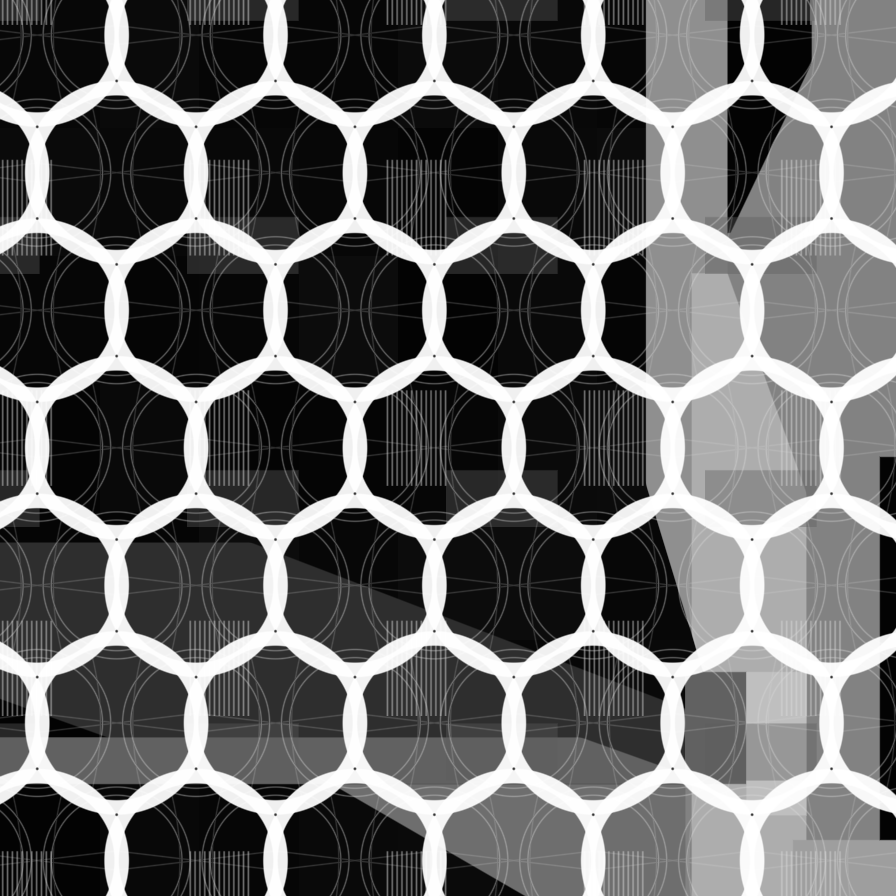
This pattern is drawn by a three.js fragment shader. Its source:

```glsl
// White honeycomb of overlapping rings over a collage of flat grey planes.
// Rings, hairline circles and vertex dots come from a hexagonal lattice;
// barcodes and translucent panels repeat on two independent grids.

varying vec2 vUv;

const float SOFT = 0.0011;              // edge smoothing
const float PITCH = 0.1773;             // distance between cell centres
const float ROW = PITCH * 0.8660;
const vec2 HEX_ORIGIN = vec2(0.1302, 0.8073);
const float RING_OUT = PITCH * 0.5774;  // reaches the cell vertices
const float RING_IN = 0.0862;
const float RING_ALPHA = 0.94;
const float DOT = 0.0014;
const float HAIR = 0.0007;              // half width of hairlines
const vec2 HAIR_RADII = vec2(0.0820, 0.0729);
const float HAIR_ALPHA = 0.42;
const float RAY_ALPHA = 0.22;

const vec2 BAR_ORIGIN = vec2(0.2096, 0.7148);
const vec2 BAR_PERIOD = vec2(0.2201, 0.2572);
const vec2 BAR_SIZE = vec2(0.0703, 0.1068);
const float BAR_COUNT = 13.0;
const float BAR_ALPHA = 0.5;

const vec2 PANEL_ORIGIN = vec2(0.2083, 0.6940);
const vec2 PANEL_PERIOD = vec2(0.2891, 0.2826);
const vec2 PANEL_SIZE = vec2(0.1250, 0.0638);
const float PANEL_ALPHA = 0.4;

const float BLACK = 0.01;
const float CHARCOAL = 0.18;
const float SLATE = 0.38;
const float GREY = 0.51;
const float PALE = 0.68;
const float INK = 0.85;                 // tone of the fine lines

float hash(vec2 p) {
  return fract(sin(dot(p, vec2(127.1, 311.7))) * 437.58);
}

float below(float d) {
  return 1.0 - smoothstep(-SOFT, SOFT, d);
}

float stroke(float d, float halfWidth) {
  return below(abs(d) - halfWidth);
}

float box(vec2 p, vec2 lo, vec2 hi) {
  vec2 d = abs(p - 0.5 * (lo + hi)) - 0.5 * (hi - lo);
  return below(max(d.x, d.y));
}

// 1 on the right-hand side when travelling from a to b
float rightOf(vec2 p, vec2 a, vec2 b) {
  vec2 d = normalize(b - a);
  return below(-dot(p - a, vec2(d.y, -d.x)));
}

float backdrop(vec2 p) {
  // near-black ground with faint patches
  float g = BLACK + 0.04 * hash(floor(p * vec2(9.0, 7.0)));

  // dark plane, level band and rising plane at the lower left
  float dusk = box(p, vec2(-1.0, 0.125), vec2(0.78, 0.3945));
  g = mix(g, CHARCOAL, dusk * rightOf(p, vec2(0.28, 0.3945), vec2(0.723, 0.225)));
  float wedge = box(p, vec2(-1.0, 0.177), vec2(0.12, 0.23));
  g = mix(g, BLACK, wedge * rightOf(p, vec2(0.0, 0.22), vec2(0.12, 0.177)));
  float band = box(p, vec2(-1.0, 0.125), vec2(0.78, 0.177));
  g = mix(g, SLATE, band * rightOf(p, vec2(0.64, 0.18), vec2(0.78, 0.13)));
  g = mix(g, 0.43, below(p.y - 0.125) * rightOf(p, vec2(0.586, 0.0), vec2(0.37, 0.125)));

  // tall planes on the right
  float slant = rightOf(p, vec2(0.785, 0.25), vec2(0.721, 0.46));
  float tower = below(0.721 - p.x) * max(slant, below(p.y - 0.25) * below(0.765 - p.x));
  g = mix(g, GREY, tower);
  g = mix(g, 0.56, box(p, vec2(0.721, 0.3), vec2(0.812, 2.0)) * tower);
  float notch = box(p, vec2(0.812, 0.74), vec2(0.906, 2.0));
  g = mix(g, BLACK, notch * rightOf(p, vec2(0.906, 0.93), vec2(0.82, 0.75)));
  float shard = box(p, vec2(0.772, -1.0), vec2(0.9, 0.695)) * tower;
  g = mix(g, PALE, shard * rightOf(p, vec2(0.812, 0.695), vec2(0.9, 0.45)));
  g = mix(g, SLATE, box(p, vec2(0.765, 0.125), vec2(0.833, 0.25)));
  g = mix(g, 0.75, box(p, vec2(0.833, 0.09), vec2(0.9, 0.25)));
  g = mix(g, 0.62, box(p, vec2(0.885, -1.0), vec2(2.0, 0.0625)));
  return mix(g, BLACK, box(p, vec2(0.982, 0.0625), vec2(2.0, 0.49)));
}

void main() {
  vec2 p = vUv;
  float g = backdrop(p);

  // translucent panels and barcodes
  vec2 panel = mod(p - PANEL_ORIGIN, PANEL_PERIOD);
  g = mix(g, 0.36, PANEL_ALPHA * box(panel, vec2(0.0), PANEL_SIZE));
  vec2 bar = mod(p - BAR_ORIGIN, BAR_PERIOD);
  float gap = BAR_SIZE.x / BAR_COUNT;
  float stripe = stroke((fract(bar.x / gap) - 0.5) * gap, 0.0009);
  g = mix(g, INK, BAR_ALPHA * stripe * box(bar, vec2(0.0), BAR_SIZE));

  // gather rings, hairlines and dots from the nearby cells
  float veil = 1.0, hair = 0.0, dots = 0.0, nearest = 1.0;
  vec2 cell = vec2(0.0);
  for (int j = -1; j <= 1; j++) {
    float row = floor((p.y - HEX_ORIGIN.y) / ROW + 0.5) + float(j);
    float shift = HEX_ORIGIN.x + 0.5 * PITCH * mod(row, 2.0);
    for (int i = -1; i <= 1; i++) {
      float col = floor((p.x - shift) / PITCH + 0.5) + float(i);
      vec2 q = p - vec2(shift + col * PITCH, HEX_ORIGIN.y + row * ROW);
      float d = length(q);
      if (d < nearest) { nearest = d; cell = q; }
      veil *= 1.0 - RING_ALPHA * below(d - RING_OUT) * below(RING_IN - d);
      float e = length(q - vec2(0.5 * PITCH, 0.0));
      hair = max(hair, max(stroke(e - HAIR_RADII.x, HAIR), stroke(e - HAIR_RADII.y, HAIR)));
      dots = max(dots, below(length(vec2(q.x, abs(q.y) - RING_OUT)) - DOT));
    }
  }

  // faint rays and upright curves inside each cell
  vec2 a = abs(cell);
  float rays = max(stroke(a.y - 0.12 * a.x, HAIR), stroke(a.x - 0.018 - 1.7 * a.y * a.y, HAIR));
  g = mix(g, INK, max(HAIR_ALPHA * hair, RAY_ALPHA * rays));

  g = 1.0 - (1.0 - g) * veil;
  g = mix(g, 0.2, dots);
  gl_FragColor = vec4(vec3(g), 1.0);
}
```
